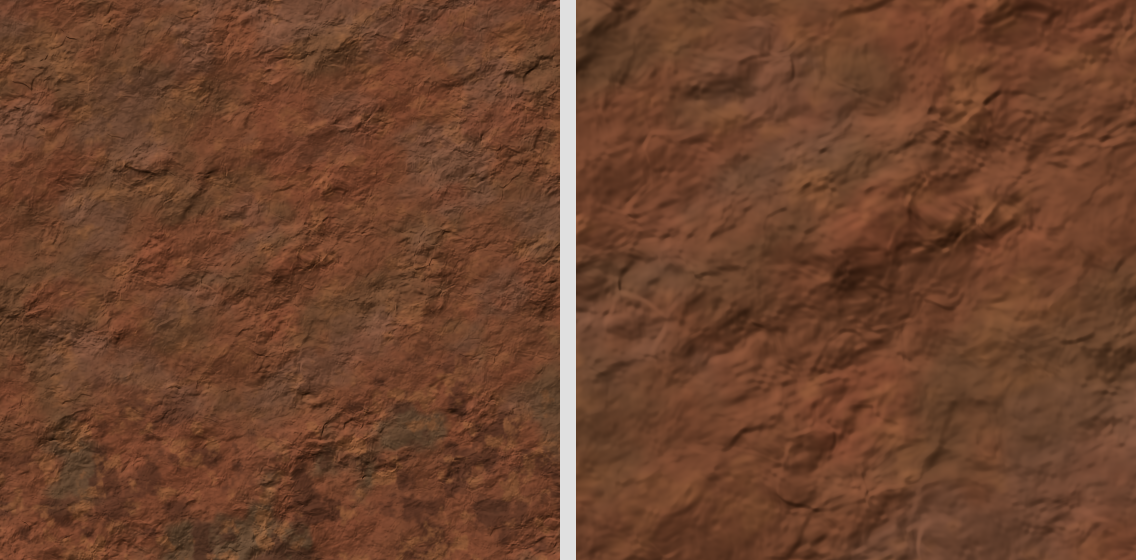
Left: the whole. Right: its middle third, enlarged.
This texture is drawn by a WebGL 1 fragment shader. Its source:

```glsl
precision highp float;
uniform vec2 u_resolution;

#define GRAIN_ANGLE 0.38
#define GRAIN_STRETCH 1.25
#define RELIEF_SCALE 7.5
#define RELIEF_GAIN 0.53
#define SLAB_SCALE 17.0
#define LEDGE_DEPTH 0.85
#define LIGHT_DIR vec2(-0.5, 0.866)
#define LIGHT_STEP 0.0025
#define SHADE_GAIN vec3(0.112, 0.122, 0.138)
#define GRIT_SCALE 190.0
#define WEATHER_LINE 0.27

const vec3 RUST = vec3(0.432, 0.256, 0.168);
const vec3 OLIVE_BROWN = vec3(0.385, 0.252, 0.165);
const vec3 MAUVE_GREY = vec3(0.415, 0.280, 0.210);
const vec3 RED_CLAY = vec3(0.465, 0.256, 0.170);
const vec3 OCHRE = vec3(0.550, 0.350, 0.210);
const vec3 MAROON = vec3(0.260, 0.150, 0.105);
const vec3 LICHEN = vec3(0.320, 0.260, 0.185);

vec2 hash2(vec2 p) {
  vec3 a = fract(p.xyx * vec3(0.1031, 0.1030, 0.0973));
  a += dot(a, a.yzx + 33.33);
  return fract((a.xx + a.yz) * a.zy);
}

float noise(vec2 p) {
  vec2 i = floor(p), f = fract(p);
  f = f * f * f * (f * (f * 6.0 - 15.0) + 10.0);
  return mix(mix(hash2(i).x, hash2(i + vec2(1.0, 0.0)).x, f.x),
             mix(hash2(i + vec2(0.0, 1.0)).x, hash2(i + 1.0).x, f.x), f.y);
}

float fbm(vec2 p) {
  float sum = 0.0, amp = 0.533;
  for (int i = 0; i < 4; i++) {
    sum += amp * noise(p);
    p = p * 2.03 + vec2(7.3, 3.1);
    amp *= 0.5;
  }
  return sum;
}

// Turn into the grain direction, so features run up to the right
vec2 alongGrain(vec2 uv) {
  float c = cos(GRAIN_ANGLE), s = sin(GRAIN_ANGLE);
  return vec2(c * uv.x + s * uv.y, c * uv.y - s * uv.x) * vec2(1.0, GRAIN_STRETCH) + 4.0;
}

// Cellular slabs, each with its own tilt, softly joined at the borders
float slabs(vec2 p) {
  vec2 cell = floor(p), f = fract(p);
  float sum = 0.0, total = 0.0;
  for (int y = -1; y <= 1; y++) {
    for (int x = -1; x <= 1; x++) {
      vec2 o = vec2(float(x), float(y));
      vec2 d = o + hash2(cell + o) - f;
      vec2 tilt = hash2(cell + o + 61.0) - 0.5;
      float w = exp(-18.0 * dot(d, d));
      sum += w * (dot(d, tilt) + 0.5 * tilt.x);
      total += w;
    }
  }
  return sum / max(total, 1e-30);
}

float height(vec2 uv) {
  vec2 q = alongGrain(uv);
  q += 0.012 * (vec2(noise(q * 17.0), noise(q * 17.0 + 40.0)) - 0.5);
  q += 0.006 * (vec2(noise(q * 60.0), noise(q * 60.0 + 80.0)) - 0.5);

  // Broken ledges at two sizes, kept to short scattered runs
  float coarse = smoothstep(0.46, 0.66, fbm(q * 16.0 + 20.0));
  float small = smoothstep(0.42, 0.62, fbm(q * 19.0 + 33.0));
  float h = LEDGE_DEPTH / SLAB_SCALE
          * (coarse * slabs(q * SLAB_SCALE) + 0.45 * small * slabs(q * SLAB_SCALE * 2.4));

  // Rough stone grain
  float amp = 1.0 / RELIEF_SCALE;
  vec2 p = q * RELIEF_SCALE;
  for (int i = 0; i < 6; i++) {
    h += amp * (noise(p) - 0.5);
    p = p * 2.03 + vec2(5.7, 9.2);
    amp *= RELIEF_GAIN;
  }
  return h;
}

// Mineral stains: broad drifts, ochre flecks and a weathered lower band
vec3 stains(vec2 uv) {
  vec2 q = alongGrain(uv);
  vec3 col = mix(OLIVE_BROWN, RUST, smoothstep(0.28, 0.60, fbm(q * 9.0)));
  col = mix(col, MAUVE_GREY, 0.65 * smoothstep(0.50, 0.70, fbm(q * 8.0 + 31.0)));
  col = mix(col, RED_CLAY, 0.60 * smoothstep(0.50, 0.72, fbm(q * 8.0 + 57.0)));
  col = mix(col, OCHRE, 0.40 * smoothstep(0.54, 0.80, fbm(q * 28.0 + 11.0)));

  float edge = uv.y + 0.55 * (fbm(uv * 4.0 + 15.0) - 0.5);
  float weather = 1.0 - smoothstep(WEATHER_LINE - 0.14, WEATHER_LINE + 0.10, edge);
  vec3 worn = mix(RED_CLAY, RUST, fbm(uv * 12.0 + 3.0));
  worn = mix(worn, LICHEN, 0.75 * smoothstep(0.52, 0.68, fbm(uv * 8.0 + 73.0)));
  worn = mix(worn, MAROON, 0.75 * smoothstep(0.52, 0.70, fbm(uv * 22.0 + 91.0)));
  worn = mix(worn, OCHRE, 0.70 * smoothstep(0.53, 0.74, fbm(uv * 34.0 + 45.0)));
  return mix(col, worn, 0.85 * weather);
}

void main() {
  vec2 uv = gl_FragCoord.xy / min(u_resolution.x, u_resolution.y);

  // Slope toward the light; shadows keep more depth than highlights
  float slope = (height(uv) - height(uv + LIGHT_DIR * LIGHT_STEP)) / LIGHT_STEP;
  float shade = slope > 0.0 ? slope / (1.0 + 0.30 * slope) : slope / (1.0 - 0.08 * slope);

  // Rough patches between calmer faces
  shade *= 0.60 + 0.65 * smoothstep(0.40, 0.66, fbm(alongGrain(uv) * 10.0 + 68.0));

  vec3 col = stains(uv) * (1.0 + SHADE_GAIN * shade);
  float grit = noise(uv * GRIT_SCALE) + noise(uv.yx * GRIT_SCALE * 0.57 + 9.0) - 1.0;
  col *= 0.99 + 0.09 * grit;
  gl_FragColor = vec4(clamp(col, 0.0, 1.0), 1.0);
}
```
